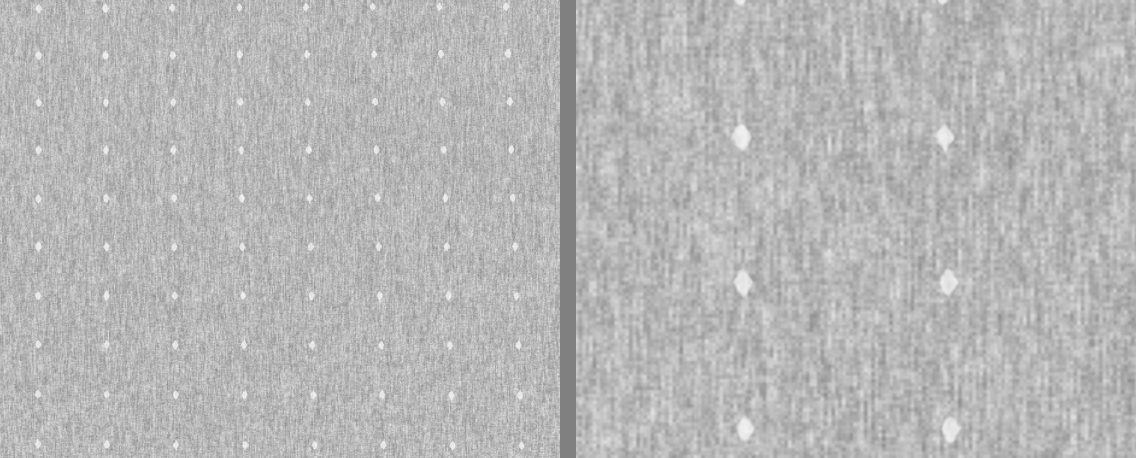
Left, the full canvas; right, a detail of the centre.
Give the GLSL for this texture, as a Shadertoy shader.

```glsl
#define CLOTH_GREY 0.719
#define DOT_GREY 0.91
#define DOT_HALF vec2(0.0066, 0.0096)
#define FIRST_DOT vec2(0.0847, 0.0192)
#define COLUMN_STEP 0.1458
#define COLUMN_SPREAD 0.00057
#define ROW_STEP 0.1018
#define ROW_SPREAD 0.00043
#define DOT_JITTER 0.0008
#define THREADS 380.0

float hash(vec2 p) {
    vec3 q = fract(p.xyx * 0.1031);
    q += dot(q, q.yzx + 33.33);
    return fract((q.x + q.y) * q.z);
}

// Smooth value noise centred on zero
float noise(vec2 p) {
    vec2 cell = floor(p);
    vec2 f = fract(p);
    f = f * f * (3.0 - 2.0 * f);
    float low = mix(hash(cell), hash(cell + vec2(1, 0)), f.x);
    float high = mix(hash(cell + vec2(0, 1)), hash(cell + 1.0), f.x);
    return mix(low, high, f.y) - 0.5;
}

// Heathered cloth: long warp yarns, short slubs, cross weft and fine grain
float cloth(vec2 p) {
    float warp = noise(p * vec2(THREADS, 46.0));
    float slub = noise(p * vec2(THREADS * 0.8, 110.0) + 71.0);
    float streak = noise(p * vec2(120.0, 14.0) + 137.0);
    float weft = noise(p * vec2(90.0, THREADS * 0.85) + 211.0);
    float grain = noise(p * THREADS + 307.0);
    float cloud = noise(p * vec2(5.0, 3.0) + 19.0);
    float weftAmount = mix(0.035, 0.075, smoothstep(0.2, 1.0, p.y));
    return CLOTH_GREY + 0.11 * warp + 0.105 * slub + 0.035 * streak
         + weftAmount * weft + 0.12 * grain + 0.01 * cloud;
}

// Grid index of the nearest dot; the spacing widens down the canvas
vec2 nearestDot(vec2 p) {
    float root = sqrt(ROW_STEP * ROW_STEP + 4.0 * ROW_SPREAD * (p.y - FIRST_DOT.y));
    float row = round((root - ROW_STEP) / (2.0 * ROW_SPREAD));
    float column = round((p.x - FIRST_DOT.x) / (COLUMN_STEP + COLUMN_SPREAD * row));
    return vec2(column, row);
}

vec2 dotCentre(vec2 id) {
    vec2 jitter = vec2(hash(id + 5.0), hash(id + 47.0)) - 0.5;
    float x = id.x * (COLUMN_STEP + COLUMN_SPREAD * id.y) - 0.0002 * id.y;
    float y = id.y * (ROW_STEP + ROW_SPREAD * id.y);
    float tilt = id.x * (0.000125 * id.y - 0.0007);
    return FIRST_DOT + vec2(x, y + tilt) + DOT_JITTER * jitter;
}

// Coverage of a rounded woven diamond with a slightly ragged outline
float dotMask(vec2 p, float pixel) {
    vec2 id = nearestDot(p);
    vec2 size = DOT_HALF * (0.94 + 0.12 * hash(id + 83.0));
    vec2 q = abs(p - dotCentre(id)) / size;
    float edge = pow(q.x, 1.3) + pow(q.y, 1.3) - 1.0;
    edge += 0.35 * noise(p * 260.0);
    float soft = max(pixel, 0.0022);
    return 1.0 - smoothstep(-soft, soft, edge * size.x);
}

void mainImage(out vec4 fragColor, in vec2 fragCoord) {
    // Canvas heights, measured from the upper left
    vec2 p = vec2(fragCoord.x, iResolution.y - fragCoord.y) / iResolution.y;
    float base = cloth(p);
    float yarn = DOT_GREY + 0.35 * (base - CLOTH_GREY);
    float grey = mix(base, yarn, dotMask(p, 1.0 / iResolution.y));
    fragColor = vec4(vec3(clamp(grey, 0.0, 1.0)), 1.0);
}
```
